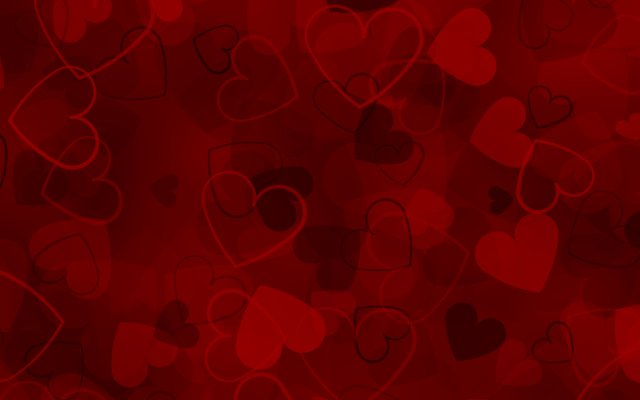
Reproduce this pattern procedurally as a WebGL 1 fragment shader.

```glsl
precision highp float;
// Translucent hearts in deep reds, scattered over a softly mottled ground.
// Evenly spread positions with hashed size, turn and opacity are layered:
// faint large fills, crisp smaller fills, then dark and bright outlines.

uniform vec2 u_resolution;

vec4 hash4(float n) {
    vec4 p = fract(n * vec4(0.1031, 0.1030, 0.0973, 0.1099));
    p += dot(p, p.wzxy + 33.33);
    return fract((p.xxyz + p.yzzw) * p.zywx);
}

float valueNoise(vec2 p) {
    vec2 cell = floor(p), f = fract(p);
    f = f * f * (3.0 - 2.0 * f);
    float n = cell.x + cell.y * 57.0 + 200.0;
    return mix(mix(hash4(n).x, hash4(n + 1.0).x, f.x),
               mix(hash4(n + 57.0).x, hash4(n + 58.0).x, f.x), f.y);
}

// Signed distance to a heart of half width 1, cleft at the origin, tip down.
// Each half is a round lobe joined smoothly to a wide arc along the side.
float heart(vec2 p) {
    p.x = abs(p.x);
    vec2 q = p - vec2(0.5, 0.0);
    vec2 joint = vec2(0.866, -0.5);
    if (p.y > 0.0 || joint.x * q.y > joint.y * q.x) return length(q) - 0.5;
    return max(length(q + joint * 2.3) - 2.8, -length(p));
}

// Point in the frame of heart number id, in units of its half width.
vec2 heartFrame(vec2 p, float id, float radius) {
    vec2 area = vec2(u_resolution.x / u_resolution.y, 1.0) + 0.2;
    vec2 jitter = hash4(id + 71.3).xy * 0.12;
    vec2 center = fract(id * vec2(0.7549, 0.5698) + jitter) * area - 0.1;
    float turn = hash4(id + 13.7).z * 6.2832;
    float c = cos(turn), s = sin(turn);
    return mat2(c, s, -s, c) * (p - center) / radius - vec2(0.0, 0.36);
}

float fillHeart(float shade, vec2 p, float id, vec2 sizes, vec2 alphas) {
    vec4 h = hash4(id);
    float radius = mix(sizes.x, sizes.y, h.x);
    vec2 q = heartFrame(p, id, radius);
    float edge = 0.75 / u_resolution.y;
    float cover = 1.0 - smoothstep(-edge, edge, heart(q) * radius);
    // Opacity fades a little from one end of the heart to the other.
    float fade = clamp(0.85 + 0.18 * q.y * (h.w - 0.3), 0.6, 1.0);
    float tone = h.z < 0.5 ? 0.14 : 0.65;
    return mix(shade, tone, cover * fade * mix(alphas.x, alphas.y, h.y));
}

float strokeHeart(float shade, vec2 p, float id, vec2 sizes, float width, float tone) {
    vec4 h = hash4(id);
    float radius = mix(sizes.x, sizes.y, h.x);
    vec2 q = heartFrame(p, id, radius);
    float edge = 0.75 / u_resolution.y;
    // The line swells towards one side, like a brush stroke.
    float halfWidth = width * (0.8 + 0.25 * clamp(q.x, -1.0, 1.0));
    float d = abs(heart(q) * radius) - halfWidth;
    float cover = 1.0 - smoothstep(-edge, edge, d);
    return mix(shade, tone, cover * mix(0.25, 0.75, h.y));
}

void main() {
    vec2 p = gl_FragCoord.xy / u_resolution.y;

    // Mottled ground, a little darker towards the bottom.
    float shade = 0.32 + 0.05 * p.y;
    shade += 0.16 * (valueNoise(p * 3.5) - 0.5) + 0.07 * (valueNoise(p * 8.0 + 9.0) - 0.5);

    // Faint large fills.
    for (int i = 0; i < 64; i++) {
        shade = fillHeart(shade, p, float(i) + 1.0, vec2(0.07, 0.18), vec2(0.06, 0.3));
    }
    // Crisp smaller fills.
    for (int i = 0; i < 34; i++) {
        shade = fillHeart(shade, p, float(i) + 120.0, vec2(0.03, 0.125), vec2(0.25, 0.8));
    }
    // Dark thin outlines, then bright broad ones.
    for (int i = 0; i < 20; i++) {
        shade = strokeHeart(shade, p, float(i) + 203.0, vec2(0.05, 0.105), 0.0032, 0.1);
    }
    for (int i = 0; i < 17; i++) {
        shade = strokeHeart(shade, p, float(i) + 310.0, vec2(0.095, 0.15), 0.005, 0.63);
    }

    gl_FragColor = vec4(shade, 0.0, 0.0, 1.0);
}
```
